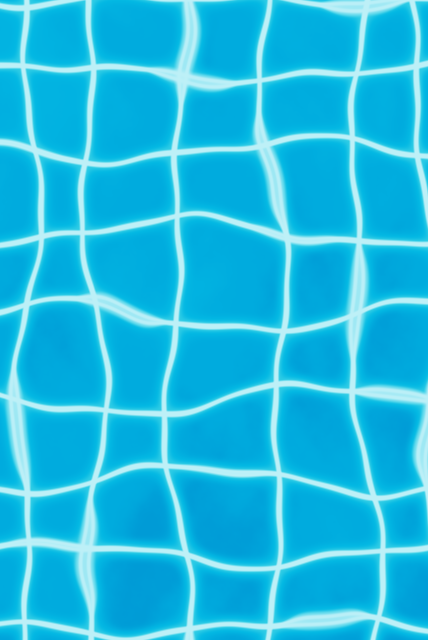
Reproduce this texture procedurally as a Shadertoy shader.

```glsl
// Pale pool-tile joints seen through rippling turquoise water.
#define COLUMNS 6
#define ROWS 9
#define PITCH vec2(0.1237, 0.123)   // joint spacing, in canvas heights
#define JOINT_WIDTH 0.0042          // half width of a joint
#define SWELL 1.9                   // widening where the water magnifies
#define HALO_SIZE 0.010
#define SHADE_DEPTH 0.9

const vec3 DEEP  = vec3(0.00, 0.60, 0.835);
const vec3 WATER = vec3(0.00, 0.67, 0.87);
const vec3 LIGHT = vec3(0.01, 0.72, 0.89);
const vec3 HALO  = vec3(0.18, 0.80, 0.90);
const vec3 JOINT = vec3(0.74, 0.94, 0.97);

// Horizontal position of upright joint i at depth y below the top.
float uprightJoint(float i, float y) {
    float base = 0.043 + PITCH.x * i - 0.0234 * sin(1.2566 * i);
    float fan = 0.052 * pow(i / 5.0, 3.0) * (y - 0.3);
    float slow = 0.013 * cos(6.9 * (y - 0.26 - 0.39 * i));
    float quick = 0.012 * cos(13.8 * (y - 0.352 + 0.247 * i - 0.0365 * i * i));
    float ripple = 0.002 * sin(52.0 * y + 2.3 * i);
    return base + fan + slow + quick + ripple;
}

// Depth of level joint i at horizontal position x.
float levelJoint(float i, float x) {
    float base = PITCH.y * i - 0.012 * sin(0.83 * i);
    float sway = 0.0065 + 0.017 * sin(0.349 * i);
    float slow = sway * cos(10.5 * x + 2.05 * i + 0.27);
    float quick = 0.0065 * cos(25.4 * x - 1.26 * i - 1.12);
    float ripple = 0.0012 * sin(58.0 * x + 1.9 * i);
    return base + slow + quick + ripple;
}

// Adds one joint to ink: x = pale core, y = surrounding glow.
void addJoint(inout vec2 ink, float offset, float swell, float wobble) {
    float d = abs(offset + 0.002 * swell * wobble);
    float width = JOINT_WIDTH * (1.0 + 0.12 * wobble + SWELL * swell);
    float soft = max(0.0021 + 0.004 * swell, 0.7 / iResolution.y);
    float core = 1.0 - smoothstep(width - soft, width + soft, d);
    core *= 1.0 - 0.22 * swell;
    // A thin bright thread runs along one side of the swollen parts.
    float thread = 1.0 - smoothstep(0.001, 0.005, abs(d - 0.5 * width));
    core = min(core + 0.2 * swell * thread, 1.0);
    float glow = exp(-max(d - width, 0.0) / HALO_SIZE);
    ink = 1.0 - (1.0 - ink) * (1.0 - vec2(core, glow));
}

// Layered sines with warped coordinates, about -1 to 1.
float waterNoise(vec2 p) {
    float sum = 0.0, gain = 0.55;
    for (int k = 0; k < 4; k++) {
        p += 0.35 * sin(p.yx * 1.3 + float(k));
        sum += gain * sin(p.x) * cos(p.y);
        p = mat2(1.5, 1.1, -1.1, 1.5) * p;
        gain *= 0.55;
    }
    return sum;
}

void mainImage(out vec4 fragColor, in vec2 fragCoord) {
    // Canvas heights, measured rightward and down from the top.
    vec2 p = vec2(fragCoord.x, iResolution.y - fragCoord.y) / iResolution.y;

    vec2 ink = vec2(0.0);
    for (int k = 0; k < COLUMNS; k++) {
        float i = float(k);
        float wave = cos(6.2832 * (p.y - 0.67 - 0.2 * i));
        float swell = smoothstep(0.82, 1.0, wave);
        float wobble = sin(43.0 * p.y + 1.7 * i);
        addJoint(ink, p.x - uprightJoint(i, p.y), swell, wobble);
    }
    for (int k = 0; k < ROWS; k++) {
        float i = float(k);
        float wave = cos(8.976 * (p.x - 0.57 + 0.27 * i));
        float swell = smoothstep(0.80, 1.0, wave) * (0.55 + 0.45 * sin(1.6 * i + 1.0));
        float wobble = sin(37.0 * p.x + 2.1 * i);
        addJoint(ink, p.y - levelJoint(i, p.x), swell, wobble);
    }

    // Water: lighter at upper left, with broad soft shadows lower down.
    float shade = 0.35 * (p.y - 0.5) + 0.25 * (p.x - 0.33);
    shade += 0.38 * waterNoise(p * vec2(13.0, 9.0) + vec2(1.0, 2.0));
    shade += 0.03 * waterNoise(p * 150.0);
    vec3 color = mix(WATER, DEEP, SHADE_DEPTH * smoothstep(0.0, 0.40, shade));
    color = mix(color, LIGHT, 0.6 * smoothstep(0.05, 0.45, -shade));

    // Glow first, then the joints themselves.
    color = mix(color, LIGHT, smoothstep(0.10, 0.55, ink.y));
    color = mix(color, HALO, smoothstep(0.45, 1.0, ink.y));
    color = mix(color, JOINT, ink.x);
    fragColor = vec4(color, 1.0);
}
```
